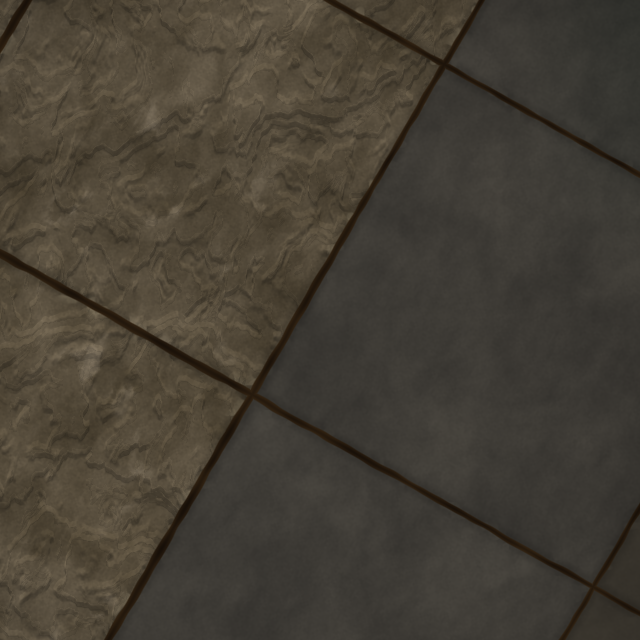
Give the GLSL for this texture, as a three.js fragment shader.

```glsl
// Floor of large slate tiles on a tilted lattice: rough brown columns beside smooth grey ones.
// Two lattice vectors give tile coordinates; warped value noise makes the stone,
// a terraced height field adds flaked ledges, and line distances cut the dark joints.
varying vec2 vUv;

const vec2 CORNER = vec2(0.393, 0.383);    // a joint crossing
const vec2 ACROSS = vec2(0.534, -0.301);   // one tile along a row
const vec2 UPWARD = vec2(0.301, 0.516);    // one tile along a column

const vec3 BROWN_DARK = vec3(0.255, 0.222, 0.165);
const vec3 BROWN_LIGHT = vec3(0.395, 0.353, 0.285);
const vec3 GREY_DARK = vec3(0.218, 0.208, 0.190);
const vec3 GREY_LIGHT = vec3(0.282, 0.268, 0.242);
const vec3 JOINT_DARK = vec3(0.085, 0.055, 0.028);
const vec3 JOINT_RUST = vec3(0.185, 0.128, 0.065);

float hash(vec2 p) {
  vec3 q = fract(vec3(p.xyx) * 0.1031);
  q += dot(q, q.yzx + 33.33);
  return fract((q.x + q.y) * q.z);
}

float noise(vec2 p) {
  vec2 i = floor(p), f = fract(p);
  f = f * f * (3.0 - 2.0 * f);
  return mix(mix(hash(i), hash(i + vec2(1.0, 0.0)), f.x),
             mix(hash(i + vec2(0.0, 1.0)), hash(i + 1.0), f.x), f.y);
}

float fbm(vec2 p) {
  float sum = 0.0, amp = 0.52;
  for (int i = 0; i < 5; i++) {
    sum += amp * noise(p);
    p = mat2(1.6, 1.2, -1.2, 1.6) * p + 7.3;
    amp *= 0.5;
  }
  return sum;
}

vec2 warp(vec2 p, float amount) {
  return p + amount * (vec2(fbm(p + 3.1), fbm(p + 19.7)) - 0.5);
}

// Height of flaked stone: flat shelves joined by short slopes.
float ledges(vec2 p, float steps) {
  float h = fbm(warp(p, 1.4)) * steps;
  return (floor(h) + smoothstep(0.65, 1.0, fract(h)) + 0.35 * fract(h)) / steps;
}

vec3 roughSlate(vec2 st, vec2 seed) {
  vec2 p = st * vec2(7.0, 5.0) + seed;
  float clouds = fbm(warp(p * 0.7, 1.8));
  float pits = fbm(warp(p * 3.2 + 11.0, 1.2));
  float slope = ledges(p, 7.0) - ledges(p + vec2(-0.05, 0.06), 7.0);
  float tone = 0.52 + 1.15 * (clouds - 0.5) + 0.85 * (pits - 0.5);
  vec3 col = mix(BROWN_DARK, BROWN_LIGHT, clamp(tone, -0.1, 1.15));
  col *= 1.0 + clamp(slope * 1.5, -0.22, 0.16);
  // Pale mineral bloom and fine grain
  float bloom = smoothstep(0.60, 0.80, fbm(p * 1.3 + 41.0)) * smoothstep(0.45, 0.7, pits);
  col += vec3(0.075, 0.072, 0.070) * bloom;
  return col * (0.95 + 0.10 * noise(st * 190.0));
}

vec3 smoothSlate(vec2 st, vec2 seed) {
  vec2 p = st * 5.0 + seed;
  float clouds = fbm(warp(p, 1.2));
  float streaks = fbm(warp(p * vec2(5.0, 3.0), 0.8));
  float tone = 0.48 + 1.2 * (clouds - 0.5) + 0.75 * (streaks - 0.5);
  vec3 col = mix(GREY_DARK, GREY_LIGHT, clamp(tone, -0.1, 1.2));
  return col * (0.97 + 0.06 * noise(st * 170.0));
}

// Coordinates along the two lattice vectors, whole at the joints.
vec2 toLattice(vec2 p, vec2 u, vec2 v) {
  return vec2(p.x * v.y - p.y * v.x, u.x * p.y - u.y * p.x) / (u.x * v.y - u.y * v.x);
}

// Distance in canvas units to the nearest joint of each direction.
vec2 jointDistance(vec2 st, vec2 u, vec2 v) {
  float area = u.x * v.y - u.y * v.x;
  return abs(st - floor(st + 0.5)) * area / vec2(length(v), length(u));
}

void main() {
  vec2 st = toLattice(vUv - CORNER, ACROSS, UPWARD);
  vec2 tile = floor(st);
  vec2 seed = 30.0 * vec2(hash(tile + 50.0), hash(tile + 91.0));

  // Stone: brown on the left columns, grey on the right
  bool brown = tile.x < 0.0;
  vec3 col = brown ? roughSlate(st, seed) : smoothSlate(st, seed);
  col *= 0.97 + 0.06 * hash(tile + 13.0);
  if (tile.x > 0.5) col = mix(col, BROWN_DARK, 0.35);
  col += vec3(-0.012, 0.004, 0.003) * smoothstep(0.75, 1.1, vUv.x) * smoothstep(0.5, 1.0, vUv.y);
  col *= 1.0 - 0.18 * smoothstep(0.45, 0.75, distance(vUv, vec2(0.45, 0.5)));

  // Joints wander slightly and thin out to the right
  vec2 drift = 0.0022 * (vec2(noise(vUv * 34.0), noise(vUv * 34.0 + 60.0)) - 0.5);
  vec2 gaps = jointDistance(st + drift * 1.6, ACROSS, UPWARD);
  float gap = min(gaps.x, gaps.y);
  float halfWidth = mix(0.0062, 0.0042, smoothstep(0.3, 0.8, vUv.x));
  halfWidth *= 0.82 + 0.36 * noise(vUv * 45.0 + 8.0);

  // Worn edges: soft shade with scattered pale chips on the brown stone
  float rim = 1.0 - smoothstep(halfWidth, halfWidth + 0.016, gap);
  col *= 1.0 - 0.14 * rim;
  float chips = smoothstep(0.70, 0.86, noise(vUv * 62.0 + 17.0));
  col += vec3(0.10, 0.095, 0.08) * chips * rim * (brown ? 1.0 : 0.25);

  float rust = noise(vUv * 28.0 + 5.0) * 0.65 + 0.45 * smoothstep(0.0, halfWidth, gap);
  vec3 joint = mix(JOINT_DARK, JOINT_RUST, clamp(rust, 0.0, 1.0));
  float cut = 1.0 - smoothstep(halfWidth - 0.0015, halfWidth + 0.0015, gap);
  gl_FragColor = vec4(mix(col, joint, cut), 1.0);
}
```
